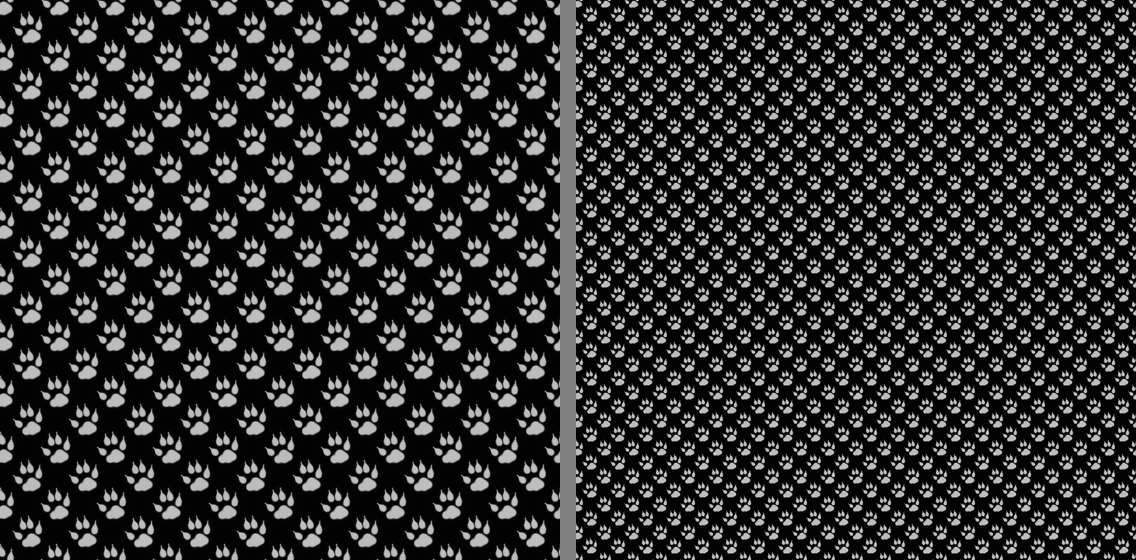
Left: one tile. Right: repeated 2 by 2.
Reproduce this pattern procedurally as a WebGL 1 fragment shader.

```glsl
precision highp float;

uniform vec2 u_resolution;

// Lengths are in cells unless noted; each cell holds two staggered paws.
const float CELLS = 10.0;
const vec2 PAD_CENTRE = vec2(0.053, 0.853);
const vec2 STAGGER = vec2(0.5);
const float TOE_RADIUS = 0.057;
const float CLAW_RADIUS = 0.008;
const float PAD_BLEND = 0.06;
const float EDGE_SOFTNESS = 0.019;
const float JITTER = 0.008;
const float TONE_VARIATION = 0.025;
const float HALO_REACH = 0.1;
const float HALO_GRAIN = 0.035;
const float GRAINS = 384.0; // grains across the canvas
const vec3 BACKGROUND = vec3(0.006);
const vec3 PAW_COLOUR = vec3(0.74);

float hash(vec2 p) {
    return fract(sin(dot(p, vec2(127.1, 311.7))) * 43758.5453);
}

float smoothUnion(float a, float b, float k) {
    float h = clamp(0.5 + 0.5 * (b - a) / k, 0.0, 1.0);
    return mix(b, a, h) - k * h * (1.0 - h);
}

float circle(vec2 p, vec2 centre, float radius) {
    return length(p - centre) - radius;
}

// Rounded toe that narrows into a thin claw
float toe(vec2 p, vec2 base, vec2 tip) {
    vec2 axis = tip - base;
    vec2 offset = p - base;
    float h = clamp(dot(offset, axis) / dot(axis, axis), 0.0, 1.0);
    float radius = mix(TOE_RADIUS, CLAW_RADIUS, smoothstep(0.15, 0.9, h));
    return length(offset - axis * h) - radius;
}

// Lobed main pad, rising to the right
float pad(vec2 p) {
    float d = circle(p, vec2(0.015, 0.035), 0.086);
    d = smoothUnion(d, circle(p, vec2(-0.085, -0.052), 0.071), PAD_BLEND);
    d = smoothUnion(d, circle(p, vec2(0.1, -0.008), 0.071), PAD_BLEND);
    return smoothUnion(d, circle(p, vec2(0.025, -0.06), 0.058), PAD_BLEND);
}

float paw(vec2 p) {
    float d = pad(p);
    d = min(d, toe(p, vec2(-0.208, 0.065), vec2(-0.312, 0.156)));
    d = min(d, toe(p, vec2(-0.135, 0.243), vec2(-0.174, 0.390)));
    d = min(d, toe(p, vec2(-0.009, 0.262), vec2(-0.043, 0.425)));
    return min(d, toe(p, vec2(0.137, 0.161), vec2(0.156, 0.339)));
}

void main() {
    vec2 uv = gl_FragCoord.xy / u_resolution;
    float pixel = CELLS / min(u_resolution.x, u_resolution.y);
    float edge = max(EDGE_SOFTNESS, 0.7 * pixel);
    float grain = hash(floor(uv * GRAINS));
    vec3 colour = BACKGROUND;

    // Two interleaved grids of paws
    for (int i = 0; i < 2; i++) {
        float layer = float(i);
        vec2 q = uv * CELLS - PAD_CENTRE - layer * STAGGER + 0.5;
        vec2 id = mod(floor(q), CELLS) + layer * 17.0;
        vec2 jitter = vec2(hash(id), hash(id + 41.3)) - 0.5;
        float d = paw(fract(q) - 0.5 - JITTER * jitter);

        // Faint speckle around each paw
        float halo = 1.0 - smoothstep(0.0, HALO_REACH, d);
        colour += HALO_GRAIN * halo * grain * grain;

        float tone = 1.0 + TONE_VARIATION * (hash(id + 7.7) - 0.5);
        float cover = 1.0 - smoothstep(-edge, edge, d);
        colour = mix(colour, PAW_COLOUR * tone, cover);
    }

    gl_FragColor = vec4(colour, 1.0);
}
```
